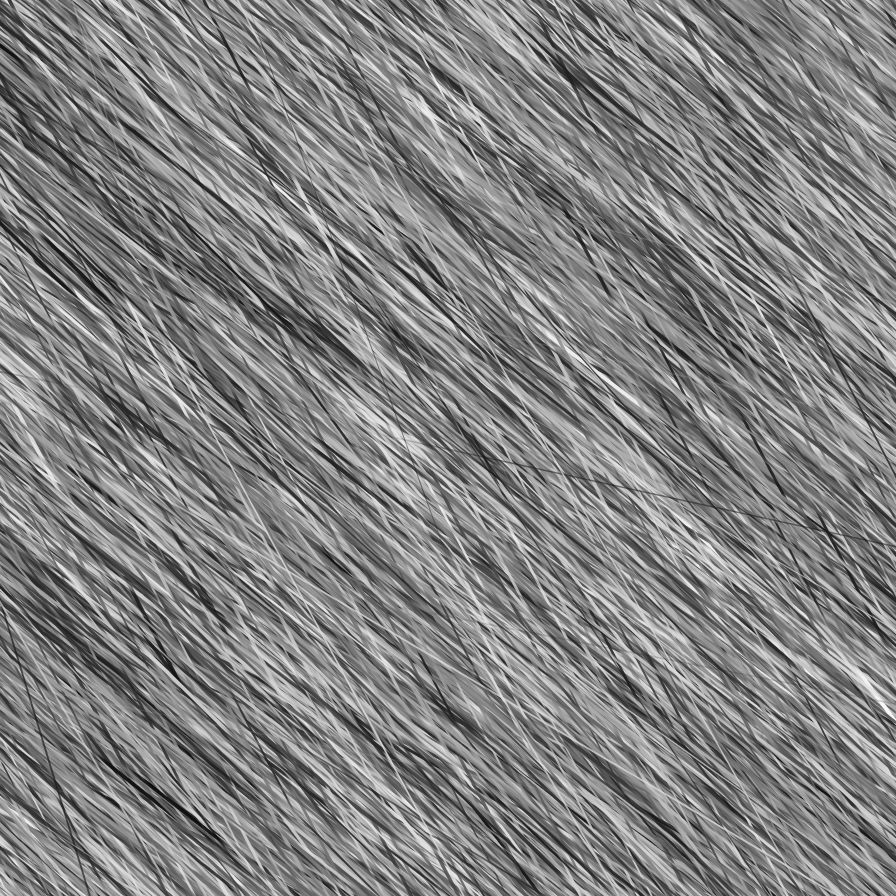
Give the GLSL for this texture, as a WebGL 2 fragment shader.

```glsl
#version 300 es
precision highp float;

uniform vec2 u_resolution;
out vec4 fragColor;

const int FIBER_LAYERS = 48;
const int SCRATCH_LAYERS = 14;
const float GRAIN_ANGLE = -0.71;

float hash(vec2 p) {
    return fract(sin(dot(p, vec2(127.1, 311.7))) * 43758.5453);
}

float valueNoise(vec2 p) {
    vec2 cell = floor(p);
    vec2 f = fract(p);
    f = f * f * (3.0 - 2.0 * f);
    float low = mix(hash(cell), hash(cell + vec2(1.0, 0.0)), f.x);
    float high = mix(hash(cell + vec2(0.0, 1.0)), hash(cell + vec2(1.0, 1.0)), f.x);
    return mix(low, high, f.y);
}

// Coordinates along and across a direction
vec2 alignTo(vec2 p, float angle) {
    vec2 dir = vec2(cos(angle), sin(angle));
    return vec2(dot(p, dir), dot(p, vec2(-dir.y, dir.x)));
}

// Bell-shaped deviation around the main grain direction
float layerAngle(float seed, float spread) {
    float bell = hash(vec2(seed, 1.7)) + hash(vec2(seed, 5.3)) + hash(vec2(seed, 9.1)) - 1.5;
    return GRAIN_ANGLE + bell * spread;
}

// One stroke per cell: x = coverage, y = random tone, z = random strength
vec3 strokes(vec2 p, float seed, vec2 cellSize, vec2 widthRange, float slope, float pixel) {
    p.y += hash(vec2(seed, 3.9)) * cellSize.y;
    float row = floor(p.y / cellSize.y);
    p.x += hash(vec2(row, seed)) * cellSize.x;
    float column = floor(p.x / cellSize.x);
    vec2 id = vec2(row + seed * 7.31, column + seed * 3.17);
    vec2 local = p - (vec2(column, row) + 0.5) * cellSize;

    float tilt = (hash(id + 11.3) - 0.5) * 2.0 * slope;
    float shift = (hash(id + 23.9) - 0.5) * 0.42 * cellSize.y;
    float halfWidth = mix(widthRange.x, widthRange.y, hash(id + 37.1));
    float halfLength = cellSize.x * mix(0.24, 0.49, hash(id + 41.7));

    float across = abs(local.y - shift - tilt * local.x);
    float body = clamp((halfWidth - across) / pixel + 0.5, 0.0, 1.0);
    float taper = 1.0 - smoothstep(halfLength * 0.6, halfLength, abs(local.x));
    return vec3(body * taper, hash(id + 53.3), hash(id + 67.9));
}

void main() {
    float pixel = 1.0 / u_resolution.y;
    vec2 p = gl_FragCoord.xy * pixel - 0.5;

    // Soft light and dark bands stretched along the grain
    vec2 grain = alignTo(p, GRAIN_ANGLE);
    float band = valueNoise(grain * vec2(3.0, 11.0) + 20.0) - 0.5;
    float shade = 0.507 + 0.13 * band;

    // Dense short fibers
    float tone = shade;
    for (int i = 0; i < FIBER_LAYERS; i++) {
        float seed = float(i) + 1.0;
        vec2 q = alignTo(p, layerAngle(seed, 0.32));
        vec3 s = strokes(q, seed, vec2(0.24, 0.012), vec2(0.0007, 0.0022), 0.012, pixel);
        float fiber = shade + (s.y - 0.5) * 0.87;
        tone = mix(tone, fiber, s.x * mix(0.65, 0.95, s.z));
    }

    // Sparse long scratches at wider angles
    for (int i = 0; i < SCRATCH_LAYERS; i++) {
        float seed = float(i) + 101.0;
        vec2 q = alignTo(p, layerAngle(seed, 0.5));
        vec3 s = strokes(q, seed, vec2(1.5, 0.16), vec2(0.0006, 0.0011), 0.04, pixel);
        float scratch = s.y < 0.45 ? 0.1 : 0.87;
        tone = mix(tone, scratch, s.x * mix(0.1, 0.9, s.z * s.z));
    }

    fragColor = vec4(vec3(clamp(tone, 0.0, 1.0)), 1.0);
}
```
